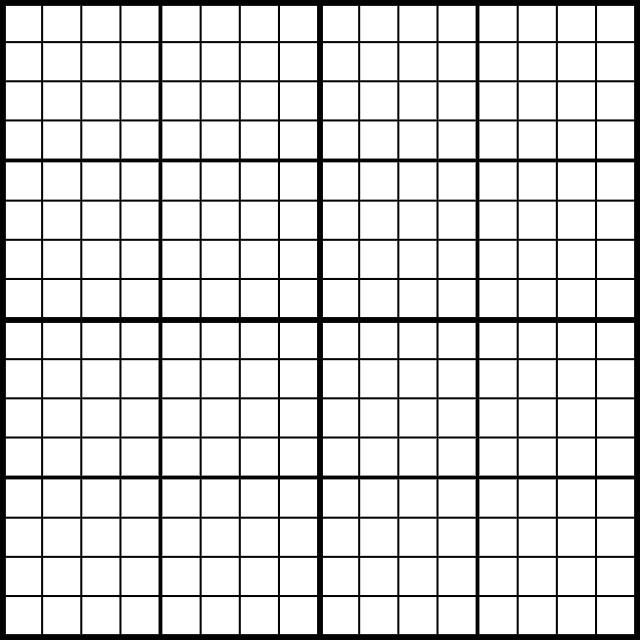
Reproduce this pattern procedurally as a three.js fragment shader.

```glsl
// Square grid of 16 by 16 white cells, ruled in black with three line weights.
varying vec2 vUv;

// Signed distance from t to the nearest rule along one axis.
float ruleDistance(float t) {
  float x = t - 0.0046;
  float inHalf = mod(x, 0.4954);
  float inBlock = mod(x, 0.2477);

  // Heavy rules: the border and the centre
  float heavy = min(inHalf, 0.4954 - inHalf) - 0.0046;

  // Medium rules: the middle of each half
  float medium = abs(inHalf - 0.2461) - 0.003;

  // Thin rules: three inside each block of four cells
  float index = clamp(floor(inBlock / 0.0612 + 0.5), 1.0, 3.0);
  float thin = abs(inBlock - 0.0612 * index) - 0.0016;

  return min(heavy, min(medium, thin));
}

void main() {
  // Measured from the upper left, where the blocks begin
  vec2 p = vec2(vUv.x, 1.0 - vUv.y);
  vec2 edge = max(fwidth(vUv), vec2(0.0001));
  vec2 rules = vec2(ruleDistance(p.x), ruleDistance(p.y));

  // Antialiased coverage of the vertical and horizontal rules
  vec2 coverage = clamp(0.5 - rules / edge, 0.0, 1.0);
  float ink = max(coverage.x, coverage.y);

  vec3 paperColor = vec3(1.0);
  vec3 inkColor = vec3(0.01);
  gl_FragColor = vec4(mix(paperColor, inkColor, ink), 1.0);
}
```
